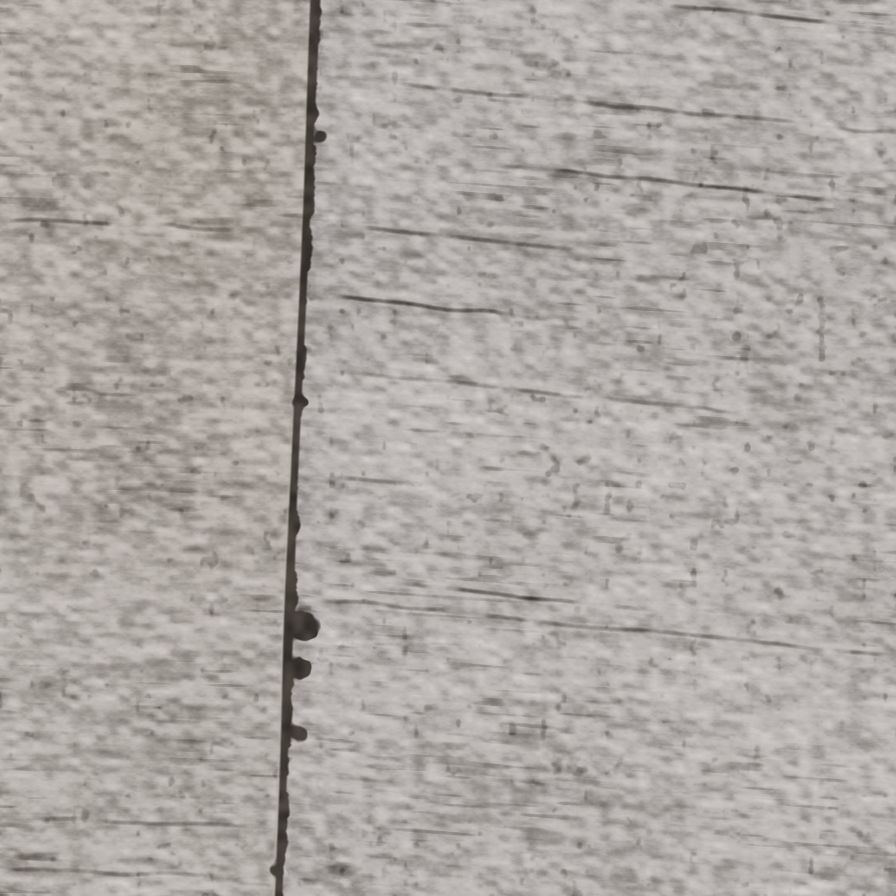
Reproduce this texture procedurally as a Shadertoy shader.

```glsl
// Weathered brushed concrete: two slabs split by a dark, chipped vertical joint.
#define JOINT_FOOT 0.3110
#define JOINT_LEAN 0.0410
#define JOINT_HALF 0.0034
#define SLOPE_LEFT 0.040
#define SLOPE_RIGHT 0.100
#define BASE_TONE 0.713
#define GRAIN 0.30
#define BRUSHING 0.19
#define PITTING 0.15
#define DARK vec3(0.22, 0.20, 0.18)
#define PALE vec3(0.75, 0.73, 0.72)

float hash(vec2 p) {
    vec3 q = fract(vec3(p.xyx) * 0.1031);
    q += dot(q, q.yzx + 33.33);
    return fract((q.x + q.y) * q.z);
}

float noise(vec2 p) {
    vec2 i = floor(p), f = fract(p);
    f = f * f * (3.0 - 2.0 * f);
    return mix(mix(hash(i), hash(i + vec2(1, 0)), f.x),
               mix(hash(i + vec2(0, 1)), hash(i + vec2(1, 1)), f.x), f.y);
}

float fbm(vec2 p) {
    float sum = 0.0, amp = 0.533;
    for (int i = 0; i < 4; i++) {
        sum += amp * noise(p);
        p = 1.93 * p + vec2(17.3, 9.7);
        amp *= 0.5;
    }
    return sum;
}

// Soft elliptical patch
float patchAt(vec2 p, vec2 centre, vec2 size) {
    vec2 d = (p - centre) / size;
    return exp(-dot(d, d));
}

// Long broken grooves: start x, start y, length, depth
float grooves(vec2 p, float slope) {
    const vec4 lines[12] = vec4[12](
        vec4(0.378, 0.668, 0.23, 0.30), vec4(0.43, 0.350, 0.29, 0.27),
        vec4(0.36, 0.915, 0.64, 0.19), vec4(0.56, 0.815, 0.40, 0.24),
        vec4(0.37, 0.750, 0.26, 0.22), vec4(0.75, 0.993, 0.25, 0.30),
        vec4(0.36, 0.587, 0.46, 0.16), vec4(0.35, 0.332, 0.65, 0.21),
        vec4(0.375, 0.466, 0.08, 0.18), vec4(0.00, 0.755, 0.26, 0.22),
        vec4(0.00, 0.088, 0.28, 0.17), vec4(0.00, 0.031, 0.24, 0.15));
    float sum = 0.0;
    for (int i = 0; i < 12; i++) {
        vec4 g = lines[i];
        float k = float(i);
        float along = p.x - g.x;
        float wobble = 0.004 * (noise(vec2(p.x * 22.0, k * 7.0)) - 0.5);
        float d = abs(p.y - g.y + slope * along - wobble);
        float ends = smoothstep(-0.01, 0.02, along) * smoothstep(0.02, -0.03, along - g.z);
        float broken = 0.2 + 0.8 * smoothstep(0.15, 0.55, noise(vec2(p.x * 30.0, k * 13.0 + 3.0)));
        sum += g.w * ends * broken * smoothstep(0.0040, 0.0004, d);
    }
    return sum;
}

float smoothMin(float a, float b, float k) {
    float h = max(k - abs(a - b), 0.0) / k;
    return min(a, b) - 0.25 * k * h * h;
}

// Signed distance to the joint and the chips broken from its right edge
float jointDistance(vec2 p, float side) {
    float ragged = 0.009 * max(fbm(vec2(p.y * 48.0, 4.0)) - 0.47, 0.0) * step(0.0, side);
    float widen = 0.0016 * smoothstep(0.75, 1.0, p.y) + 0.0013 * patchAt(p, vec2(0.32, 0.30), vec2(0.2, 0.1));
    float d = abs(side) - JOINT_HALF - 2.0 * ragged - widen;
    const vec3 chips[6] = vec3[6](
        vec3(0.340, 0.301, 0.0155), vec3(0.336, 0.253, 0.0115),
        vec3(0.333, 0.181, 0.0085), vec3(0.357, 0.848, 0.0065),
        vec3(0.307, 0.030, 0.0050), vec3(0.336, 0.552, 0.0060));
    for (int i = 0; i < 6; i++) {
        float rough = 0.006 * (noise(p * 120.0) - 0.5);
        d = smoothMin(d, length(p - chips[i].xy) - chips[i].z + rough, 0.006);
    }
    return d;
}

void mainImage(out vec4 fragColor, in vec2 fragCoord) {
    vec2 p = fragCoord / iResolution.xy;
    float px = 1.0 / iResolution.y;
    float bow = 0.0018 * patchAt(vec2(0.0, p.y), vec2(0.0, 0.42), vec2(1.0, 0.2));
    float side = p.x - JOINT_FOOT - JOINT_LEAN * p.y + bow;
    float right = smoothstep(-0.002, 0.002, side);
    float slope = mix(SLOPE_LEFT, SLOPE_RIGHT, right);
    vec2 q = vec2(p.x, p.y + 0.7 * slope * p.x) + right * 3.7;

    // Broad stains and worn areas
    float tone = BASE_TONE - 0.030 * (1.0 - right) + 0.12 * (fbm(p * 7.0) - 0.5);
    tone -= 0.045 * patchAt(p, vec2(0.68, 0.70), vec2(0.08, 0.15));
    tone -= 0.045 * patchAt(p, vec2(0.58, 0.10), vec2(0.15, 0.08));
    tone -= 0.030 * patchAt(p, vec2(0.27, 0.93), vec2(0.10, 0.14));
    tone += 0.040 * patchAt(p, vec2(0.49, 0.51), vec2(0.10, 0.06));
    tone += 0.035 * patchAt(p, vec2(0.84, 0.22), vec2(0.16, 0.12));
    tone -= 0.050 * patchAt(p, vec2(0.365, 0.07), vec2(0.04, 0.07));

    // Fine grain with light catching its ridges
    vec2 grainP = q * vec2(72.0, 112.0);
    tone += GRAIN * (fbm(grainP) - 0.5);
    tone += 0.09 * (noise(grainP) - noise(grainP + vec2(0.25, 0.5)));

    // Brushed lines and short scratches, fading in and out
    tone += BRUSHING * (fbm(q * vec2(18.0, 120.0)) - 0.5);
    float worn = smoothstep(0.35, 0.65, noise(p * 9.0 + 5.0));
    tone -= 0.12 * worn * smoothstep(0.68, 0.92, noise(q * vec2(24.0, 190.0) + 41.0));

    // Small pits, denser across the right slab
    float density = 0.10 * patchAt(p, vec2(0.75, 0.45), vec2(0.30, 0.07))
                  + 0.10 * patchAt(p, vec2(0.90, 0.70), vec2(0.15, 0.13));
    float pit = 0.75 * noise(p * vec2(84.0, 72.0) + 9.0) + 0.25 * noise(p * 170.0) + density;
    tone -= PITTING * smoothstep(0.74, 0.94, pit);
    tone -= grooves(p, slope);

    // Dusty shade by the joint and the pale lip on its left
    tone -= 0.08 * exp(-abs(side - 0.012) * 70.0) * right * fbm(p * 35.0);
    float lip = smoothstep(0.003, 0.0, abs(side + 0.0058));
    tone = mix(tone, 0.70, 0.65 * lip * smoothstep(0.65, 0.35, p.y));

    // Highlights roll off softly
    tone = clamp(tone - 0.45 * max(tone - 0.72, 0.0), 0.22, 0.83);
    vec3 color = mix(DARK, PALE, (tone - 0.22) / 0.53);
    float warm = (1.0 - right) * (0.5 + 0.5 * patchAt(p, vec2(0.2, 0.85), vec2(0.2, 0.3)));
    color += warm * vec3(0.004, -0.003, -0.020);

    float joint = jointDistance(p, side);
    vec3 gap = DARK * (0.75 + 0.6 * noise(p * 90.0));
    color = mix(color, gap, smoothstep(px + 0.0012, -px, joint) * 0.96);
    fragColor = vec4(color, 1.0);
}
```
